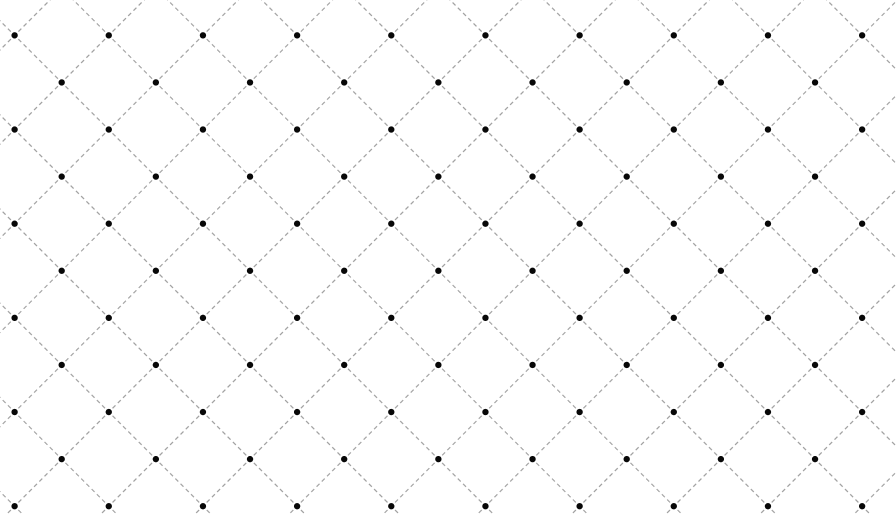
A Shadertoy shader for this pattern:

```glsl
// Diagonal lattice of fine dashed grey lines on white, a black dot at each crossing.
// The plane is turned by 45 degrees so that crossings fall on integers;
// dashes, lines and dots are then distances to the nearest repeat.

// All lengths are fractions of the canvas width.
const float PERIOD = 0.1051;              // spacing of dots along a row
const vec2  ORIGIN = vec2(0.0163, 0.0087); // lowest left dot
const float DOT_RADIUS = 0.0035;
const float LINE_WIDTH = 0.00137;
const float DASHES_PER_EDGE = 9.0;
const float DASH_FILL = 0.56;             // dash share of each dash and gap

const vec3 PAPER = vec3(1.0);
const vec3 LINE_GREY = vec3(0.64);
const vec3 DOT_BLACK = vec3(0.03);

// Share of a pixel covered, from the signed distance to an edge
float coverage(float dist, float pixel) {
    return clamp(0.5 - dist / pixel, 0.0, 1.0);
}

// Signed offset to the nearest multiple of step
float nearest(float x, float step) {
    return x - step * round(x / step);
}

// Dashed lines: "across" repeats the line, "along" repeats the dash
float dashedLines(float across, float along, float edge, float pixel) {
    float dashStep = edge / DASHES_PER_EDGE;
    float line = abs(nearest(across, edge)) - 0.5 * LINE_WIDTH;
    float dash = abs(nearest(along, dashStep)) - 0.5 * DASH_FILL * dashStep;
    return coverage(line, pixel) * coverage(dash, pixel);
}

// Round dots at every lattice crossing
float dots(vec2 p, float edge, float pixel) {
    vec2 offset = vec2(nearest(p.x, edge), nearest(p.y, edge));
    return coverage(length(offset) - DOT_RADIUS, pixel);
}

void mainImage(out vec4 fragColor, in vec2 fragCoord) {
    float pixel = 1.0 / iResolution.x;
    vec2 p = fragCoord * pixel - ORIGIN;

    // Turn by 45 degrees; one edge joins two neighbouring dots
    vec2 q = vec2(p.x + p.y, p.y - p.x) * sqrt(0.5);
    float edge = PERIOD * sqrt(0.5);

    float lines = max(dashedLines(q.x, q.y, edge, pixel),
                      dashedLines(q.y, q.x, edge, pixel));

    vec3 color = mix(PAPER, LINE_GREY, lines);
    color = mix(color, DOT_BLACK, dots(q, edge, pixel));
    fragColor = vec4(color, 1.0);
}
```
